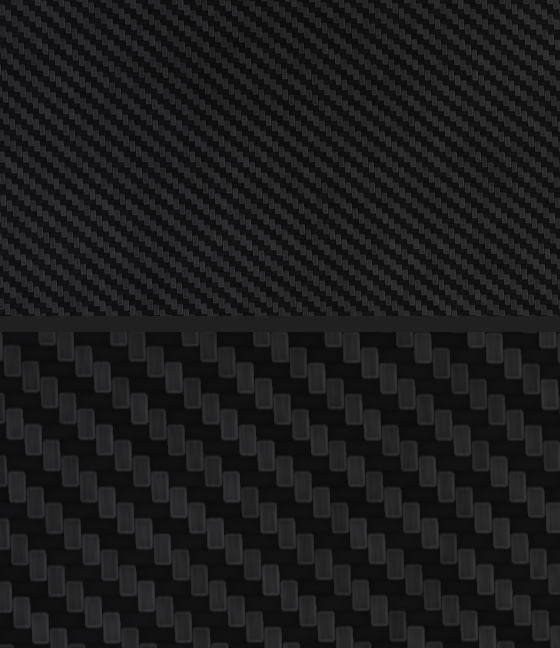
Top: the whole. Bottom: its middle third, enlarged.
Give the GLSL for this texture, as a Shadertoy shader.

```glsl
// Dark carbon fibre in a 2x2 twill weave, stepping down to the right

float hash(vec2 p) {
    vec3 q = fract(p.xyx * vec3(0.1031, 0.1030, 0.0973));
    q += dot(q, q.yzx + 33.33);
    return fract((q.x + q.y) * q.z);
}

float noise(vec2 p) {
    vec2 i = floor(p), f = fract(p);
    f = f * f * (3.0 - 2.0 * f);
    return mix(mix(hash(i), hash(i + vec2(1, 0)), f.x),
               mix(hash(i + vec2(0, 1)), hash(i + vec2(1, 1)), f.x), f.y);
}

float roundedBox(vec2 p, vec2 halfSize, float radius) {
    vec2 q = abs(p) - halfSize + radius;
    return length(max(q, 0.0)) + min(max(q.x, q.y), 0.0) - radius;
}

void mainImage(out vec4 fragColor, in vec2 fragCoord) {
    vec2 uv = fragCoord / iResolution.xy;

    // Cloth coordinates: columns lean a little, rows fan out to the left
    vec2 weave = uv * vec2(94.0, 62.0) + vec2(0.2, 1.8);
    weave.x += 2.0 * (uv.y - 0.5);
    weave.y -= 4.0 * (uv.y - 0.5) * (1.0 - uv.x) * (1.0 - uv.x);
    vec2 cell = floor(weave);
    float pixel = 94.0 / iResolution.x;

    // Dark weft: two cells wide, one cell tall
    float along = mod(weave.x + cell.y, 4.0) - 3.0;
    float across = fract(weave.y) - 0.5;
    float weftId = floor((weave.x + cell.y) / 4.0);
    float sheen = (1.0 - 0.5 * along * along) * (1.0 - 2.4 * across * across);
    vec3 color = vec3(0.044, 0.044, 0.048) + 0.024 * max(sheen, 0.0);
    color *= 0.90 + 0.20 * hash(vec2(weftId, cell.y));

    // Pale warp: one cell wide, two cells tall, lowered by one cell per column
    float climb = weave.y + cell.x;
    float warpId = floor((climb + 0.5) / 4.0);
    vec2 local = vec2(fract(weave.x) - 0.5, (mod(climb + 0.5, 4.0) - 1.5) * 0.84);
    float edge = roundedBox(local, vec2(0.5, 0.85), 0.2);
    float seed = hash(vec2(cell.x, warpId) + 17.0);
    float fibres = noise(vec2(weave.x * 7.0, weave.y * 0.9 + seed * 9.0));
    vec3 warp = mix(vec3(0.134, 0.133, 0.136), vec3(0.160, 0.159, 0.163), seed);
    warp *= 0.94 + 0.18 * fibres - 0.22 * local.y * local.y;

    // Thin bright rim, strongest along the lower right of each warp tile
    float rim = 1.0 - smoothstep(0.03, 0.08 + pixel, abs(edge + 0.08));
    float facing = smoothstep(-0.5, 0.6, local.x - 0.6 * local.y);
    warp += vec3(0.038, 0.037, 0.038) * rim * (0.6 + 0.7 * facing);
    float blur = 0.05 + 0.75 * pixel;
    color = mix(color, warp, 1.0 - smoothstep(-blur, blur, edge));

    // Broad uneven light with a cool left and a warm right side
    vec2 shade = (uv - vec2(0.38, 0.85)) * vec2(1.6, 1.3);
    color *= 1.06 - 0.15 * exp(-3.0 * dot(shade, shade));
    color *= 0.95 + 0.10 * noise(uv * vec2(7.0, 4.0));
    color *= mix(vec3(0.985, 1.0, 1.035), vec3(1.02, 1.0, 0.985), uv.x);

    fragColor = vec4(color, 1.0);
}
```
